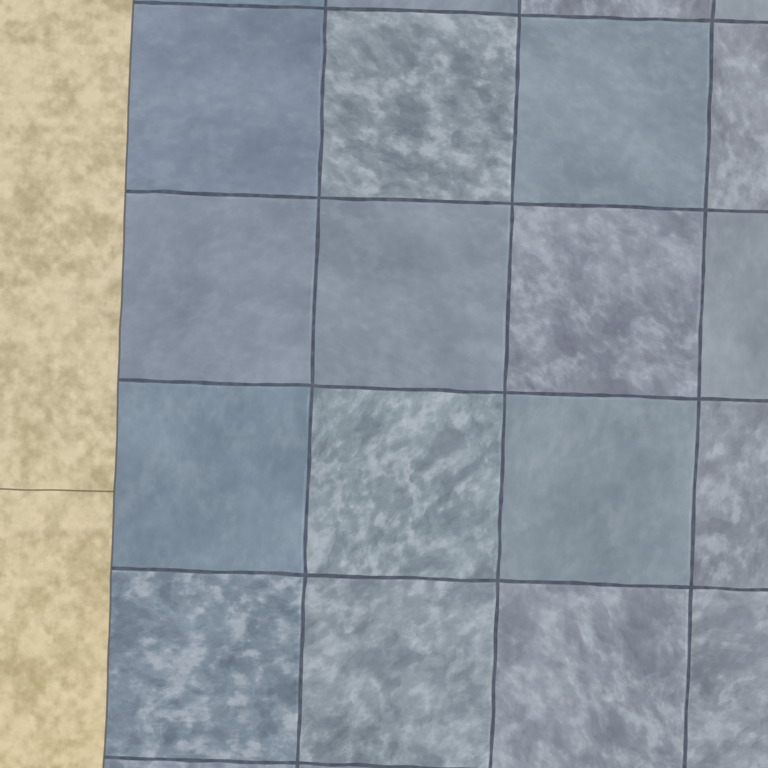
A WebGL 1 fragment shader for this texture:

```glsl
precision mediump float;
uniform vec2 u_resolution;

#define TILE vec2(0.252, 0.2461)
#define ORIGIN vec2(0.1732, -0.0031)
#define SKEW vec2(0.038, -0.033)
#define JOINT_HALF 0.0022
#define BORDER_HALF 0.0012
#define SEAM_Y 0.637
#define SLATE_BLUE vec3(0.485, 0.535, 0.605)
#define SLATE_GREY vec3(0.565, 0.593, 0.632)
#define SLATE_PALE vec3(0.665, 0.695, 0.730)
#define JOINT_DARK vec3(0.315, 0.340, 0.390)
#define SAND_LIGHT vec3(0.825, 0.775, 0.655)
#define SAND_DARK vec3(0.725, 0.675, 0.550)

float hash(vec2 p) {
  vec3 q = fract(vec3(p.xyx) * 0.1031);
  q += dot(q, q.yzx + 33.33);
  return fract((q.x + q.y) * q.z);
}

float noise(vec2 p) {
  vec2 i = floor(p), f = fract(p);
  f = f * f * (3.0 - 2.0 * f);
  return mix(mix(hash(i), hash(i + vec2(1.0, 0.0)), f.x),
             mix(hash(i + vec2(0.0, 1.0)), hash(i + vec2(1.0, 1.0)), f.x), f.y);
}

float fbm(vec2 p) {
  float sum = 0.0, amp = 0.5;
  for (int i = 0; i < 5; i++) {
    sum += amp * noise(p);
    p = mat2(1.6, 1.2, -1.2, 1.6) * p + 7.3;
    amp *= 0.5;
  }
  return sum / 0.96875;
}

// Soft-edged line coverage from distance and half width
float line(float dist, float halfWidth, float aa) {
  return 1.0 - smoothstep(halfWidth - aa, halfWidth + aa, abs(dist));
}

vec3 slate(vec2 p, vec2 cell) {
  vec2 id = cell + 11.0;
  float tone = hash(id * 3.7), hue = hash(id * 5.3 + 2.0);

  // Cleft direction differs from tile to tile
  float angle = 6.283 * hash(id + 4.0);
  float c = cos(angle), s = sin(angle);
  vec2 q = mat2(c, s, -s, c) * p * vec2(1.0, 1.35) + id * 3.1;

  // Alternate tiles and the lower row are heavily weathered
  float odd = mod(cell.x + cell.y, 2.0) * step(0.5, cell.x);
  float rough = max(odd, step(2.5, cell.y));
  rough = mix(0.18, 1.0, rough) * mix(0.75, 1.1, hue);

  // Bluer at the border, greyer away from it
  float grey = clamp(0.18 + 0.27 * cell.x + 0.4 * (tone - 0.5) + 0.3 * rough, 0.0, 1.0);
  vec3 col = mix(SLATE_BLUE, SLATE_GREY, grey);
  col += mix(vec3(0.010, -0.004, 0.0), vec3(-0.014, 0.006, -0.004), hue);

  // Broad clouds, pale bloom and darker cleft patches
  float cloud = fbm(q * 11.0);
  float patches = fbm(q * 34.0 + 2.5 * cloud);
  float flecks = fbm(q * 85.0 + 9.0);
  col += (cloud - 0.5) * 0.13;
  float bloom = smoothstep(0.48, 0.72, 0.65 * patches + 0.35 * flecks);
  col = mix(col, SLATE_PALE, 0.75 * rough * bloom);
  float cleft = smoothstep(0.50, 0.30, patches);
  col -= vec3(0.060, 0.065, 0.060) * rough * cleft;

  // Thin mineral veins
  float vein = 1.0 - smoothstep(0.0, 0.025, abs(fbm(q * 15.0 + 20.0) - 0.5));
  col += 0.035 * rough * vein * flecks;
  return col + (flecks - 0.5) * (0.04 + 0.06 * rough);
}

vec3 sandstone(vec2 p) {
  float blotch = fbm(p * 24.0 + 40.0), grit = fbm(p * 95.0);
  vec3 col = mix(SAND_DARK, SAND_LIGHT, smoothstep(0.22, 0.68, 0.6 * blotch + 0.4 * grit));
  col += vec3(0.015, 0.008, -0.020) * smoothstep(0.4, 1.0, p.y);
  return col + (grit - 0.5) * 0.10;
}

void main() {
  vec2 p = gl_FragCoord.xy / u_resolution;
  p.y = 1.0 - p.y;
  float aa = 0.9 / min(u_resolution.x, u_resolution.y);

  // Slightly rotated grid with a hand-laid wobble
  vec2 wobble = vec2(noise(p * 28.0), noise(p * 28.0 + 50.0)) - 0.5;
  vec2 grid = (p + SKEW * p.yx - ORIGIN + 0.0022 * wobble) / TILE;
  vec2 cell = floor(grid);
  vec2 toJoint = (grid - floor(grid + 0.5)) * TILE;
  float border = grid.x * TILE.x;

  // Tiles with pale worn rims beside the joints
  vec3 tiles = slate(p, cell);
  float rim = line(toJoint.x + 0.0045, 0.0012, aa) + 0.5 * line(toJoint.y - 0.0045, 0.0012, aa);
  tiles += 0.06 * rim * noise(p * 40.0);
  float width = JOINT_HALF * (0.75 + 0.5 * noise(p * 60.0));
  float joint = line(toJoint.y, width, aa);
  joint = max(joint, line(toJoint.x, width, aa) * step(0.5, grid.x));
  tiles = mix(tiles, JOINT_DARK + 0.08 * (noise(p * 150.0) - 0.5), 0.92 * joint);

  // Sandstone border with one cross seam
  vec3 sand = sandstone(p);
  float seam = line(p.y - 0.02 * p.x - SEAM_Y + 0.001 * wobble.y, 0.001, aa);
  sand = mix(sand, vec3(0.43, 0.39, 0.33), 0.8 * seam);

  vec3 col = mix(sand, tiles, smoothstep(-aa, aa, border));
  col = mix(col, JOINT_DARK, 0.75 * line(border, BORDER_HALF, aa));
  gl_FragColor = vec4(clamp(col, 0.0, 1.0), 1.0);
}
```
